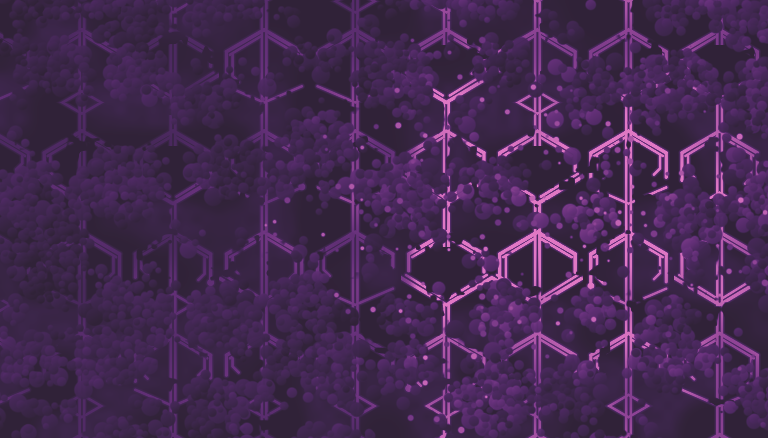
This pattern is drawn by a WebGL 2 fragment shader. Its source:

```glsl
#version 300 es
precision highp float;
uniform vec2 u_resolution;
out vec4 outColor;

#define CELL vec2(0.208, 0.231)
#define ORIGIN vec2(0.187, 0.235)
#define LINE 0.0031
#define ROOF_HALF 0.086
#define ROOF_DROP 0.046
#define WALL_END -0.125
#define CLOSE_Y -0.162
#define GLOW_CENTER vec2(1.23, 0.50)
#define CLUMP_MIN 0.065
#define CLUMP_MAX 0.135
#define LINE_TONE 1.5
#define WEAR 0.31

const vec3 RAMP[6] = vec3[6](
  vec3(0.19, 0.135, 0.22), vec3(0.24, 0.15, 0.30), vec3(0.30, 0.16, 0.38),
  vec3(0.40, 0.19, 0.48), vec3(0.57, 0.27, 0.59), vec3(0.88, 0.47, 0.77));

float hash(vec2 p) {
  vec3 q = fract(p.xyx * 0.1031);
  q += dot(q, q.yzx + 33.33);
  return fract((q.x + q.y) * q.z);
}

float noise(vec2 p) {
  vec2 i = floor(p), f = fract(p);
  f = f * f * (3.0 - 2.0 * f);
  return mix(mix(hash(i), hash(i + vec2(1, 0)), f.x),
             mix(hash(i + vec2(0, 1)), hash(i + 1.0), f.x), f.y);
}

vec3 ramp(float tone) {
  vec3 c = RAMP[0];
  for (int i = 1; i < 6; i++) c = mix(c, RAMP[i], clamp(tone - float(i - 1), 0.0, 1.0));
  return c;
}

float segment(vec2 p, vec2 a, vec2 b) {
  vec2 d = b - a;
  return length(p - a - d * clamp(dot(p - a, d) / dot(d, d), 0.0, 1.0));
}

float hotspot(vec2 p) {
  vec2 d = (p - GLOW_CENTER) * vec2(2.0, 2.9);
  return exp(-dot(d, d));
}

float light(vec2 p) {
  return 0.15 * smoothstep(0.2, 0.9, p.x) + 0.35 * smoothstep(0.92, 0.96, p.x) + 0.6 * hotspot(p);
}

// Distance to the hexagonal frame hanging from a roof apex
float frame(vec2 p) {
  vec2 u = (p - ORIGIN) / CELL;
  vec2 id = floor(u + vec2(0.5, 0.92));
  vec2 q = (u - id) * CELL;
  float side = step(0.0, q.x);
  float kind = hash(id + 7.3), trim = hash(id * 2.0 + side + 19.0);
  q.x = abs(q.x);

  // Split stem, sometimes interrupted inside the hexagon
  float d = abs(q.x - 0.0052);
  if (kind < 0.25 && q.y < -0.03 && q.y > CLOSE_Y) d = 1.0;

  // Doubled roof and walls
  vec2 eave = vec2(ROOF_HALF, -ROOF_DROP);
  float wall = mix(-0.075, WALL_END, trim);
  d = min(d, segment(q, vec2(0.0, 0.004), eave) - 0.0012);
  d = min(d, segment(q, vec2(0.006, -0.010), eave - vec2(0.008, 0.007)));
  d = min(d, segment(q, eave, vec2(ROOF_HALF, wall)) - 0.0008);
  if (trim > 0.25) {
    vec2 foot = vec2(0.072, wall + 0.02);
    d = min(d, segment(q, vec2(0.072, -0.052), foot));
    d = min(d, segment(q, foot, vec2(0.058, wall + 0.006)));
  }
  if (trim > 0.72) d = min(d, length(q - vec2(ROOF_HALF, wall)) - 0.005);

  // Lower closure: wide fork, hexagon base or small diamond
  vec2 base = vec2(0.0, CLOSE_Y);
  if (kind < 0.4) {
    d = min(d, segment(q, base, vec2(0.104, -0.100)) - 0.0012);
    d = min(d, segment(q, base + vec2(0.008, 0.016), vec2(0.092, -0.094)));
  } else if (kind < 0.72) {
    d = min(d, segment(q, base, vec2(ROOF_HALF, WALL_END)));
  } else {
    d = min(d, abs(0.5 * q.x + 0.866 * abs(q.y - base.y) - 0.022));
  }
  return d;
}

// Coverage of the leafy clumps between the columns
float foliage(vec2 p) {
  vec2 home = floor((p - ORIGIN) / CELL);
  float cover = 0.0;
  for (int k = 0; k < 9; k++) {
    vec2 id = home + vec2(k % 3 - 1, k / 3 - 1);
    vec2 jitter = vec2(hash(id + 31.0), hash(id + 57.0)) - 0.5;
    vec2 c = ORIGIN + (id + 0.5 + jitter * vec2(0.35, 0.7)) * CELL;
    float r = mix(CLUMP_MIN, CLUMP_MAX, hash(id + 83.0));
    cover = max(cover, 1.0 - length((p - c) * vec2(1.0, 1.25)) / r);
  }
  return cover + 0.5 * (noise(p * 26.0) - 0.55);
}

// Overlapping round leaves lit from the upper left
void leaves(vec2 p, float size, float density, float px, inout float tone) {
  vec2 home = floor(p / size);
  for (int k = 0; k < 9; k++) {
    vec2 id = home + vec2(k % 3 - 1, 1 - k / 3);
    vec2 jitter = vec2(hash(id + 11.0), hash(id + 47.0)) - 0.5;
    vec2 c = (id + 0.5 + 0.7 * jitter) * size;
    float r = size * mix(0.38, 0.72, hash(id + 97.0));
    if (hash(id + 71.0) > density * smoothstep(0.0, 0.3, foliage(c))) continue;
    vec2 d = p - c;
    float hue = hash(id + 29.0);
    float shade = 0.35 + 1.0 * hue + 0.55 * dot(d, vec2(-0.5, 0.85)) / r
                + 1.3 * (noise(c * 11.0) - 0.45) + light(c) * (0.4 + 1.5 * hue * hue);
    tone = mix(tone, shade, 0.92 * (1.0 - smoothstep(r - px, r + px, length(d))));
  }
}

void main() {
  vec2 p = gl_FragCoord.xy / u_resolution.y;
  float px = 1.0 / u_resolution.y;

  // Dim mottled ground
  float tone = 0.75 * smoothstep(0.5, 0.85, noise(p * 8.0)) * (0.6 + 0.8 * noise(p * 40.0));

  // Worn frame lines over a dimmer casing
  float d = frame(p);
  float worn = 0.65 * noise(p * 24.0) + 0.35 * noise(p * 85.0);
  float kept = smoothstep(WEAR - 0.06, WEAR + 0.04, worn);
  float bright = LINE_TONE + 1.5 * noise(p * 9.0 + 5.0) + 3.1 * light(p);
  tone = mix(tone, 0.42 * bright, kept * (1.0 - smoothstep(0.006 - px, 0.006 + px, d)));
  tone = mix(tone, bright, kept * (1.0 - smoothstep(LINE - 0.6 * px, LINE + 0.6 * px, d)));

  leaves(p, 0.030, 1.0, px, tone);
  leaves(p, 0.017, 0.7, px, tone);

  // Loose petals around the hotspot
  vec2 id = floor(p / 0.028);
  vec2 c = (id + 0.5 + 0.4 * (vec2(hash(id), hash(id + 9.0)) - 0.5)) * 0.028;
  float r = mix(0.003, 0.008, hash(id + 23.0));
  float petal = step(hash(id + 41.0), 0.36 * hotspot(c) - 0.03);
  petal *= 1.0 - smoothstep(r - px, r + px, length(p - c));
  tone = mix(tone, 2.6 + 2.2 * hash(id + 63.0), petal);

  outColor = vec4(ramp(tone), 1.0);
}
```
